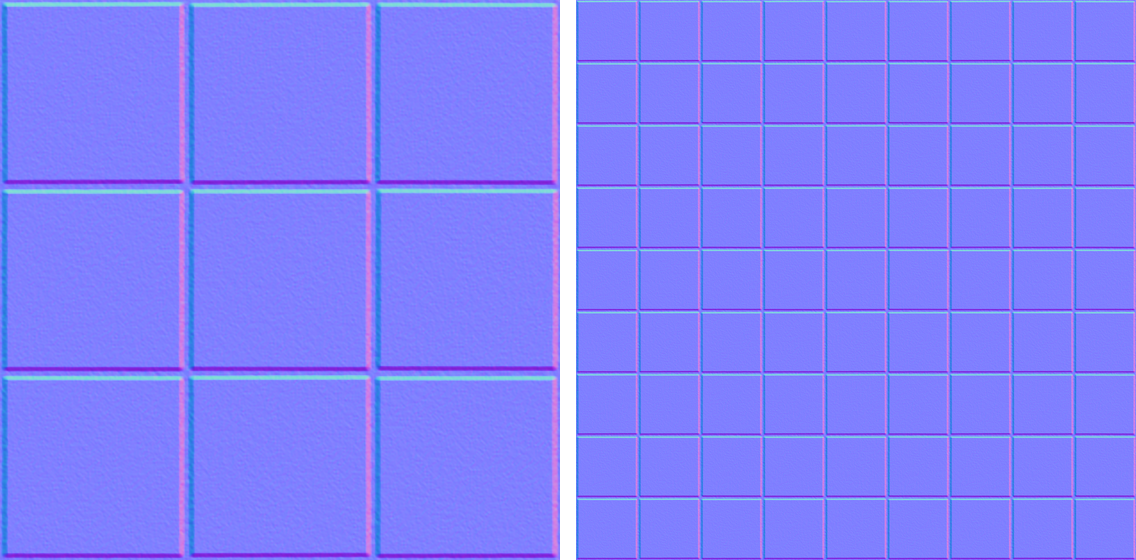
Left: one tile. Right: repeated 3 by 3.
Reproduce this texture map procedurally as a Shadertoy shader.

```glsl
float hash(vec2 p) {
    return fract(sin(dot(p, vec2(127.1, 311.7))) * 43758.5453);
}

// Value noise that wraps after the given whole number of cells
float wrappedNoise(vec2 uv, float cells) {
    vec2 p = uv * cells;
    vec2 id = floor(p);
    vec2 f = fract(p);
    f = f * f * (3.0 - 2.0 * f);
    float a = hash(mod(id, cells));
    float b = hash(mod(id + vec2(1, 0), cells));
    float c = hash(mod(id + vec2(0, 1), cells));
    float d = hash(mod(id + vec2(1, 1), cells));
    return mix(mix(a, b, f.x), mix(c, d, f.x), f.y);
}

// Raised mask of one tile: 1 on its face, 0 in the grout
float tileMask(vec2 uv) {
    vec2 id = mod(floor(uv * 3.0), 3.0);
    vec2 p = fract(uv * 3.0) - 0.5;

    // Slight misplacement and tilt of each tile
    p += (vec2(hash(id + 3.7), hash(id + 9.2)) - 0.5) * 0.004;
    p += vec2(-p.y, p.x) * (hash(id + 5.1) - 0.5) * 0.005;

    // Uneven edges
    float wobble = wrappedNoise(uv, 160.0) - 0.5;
    vec2 d = abs(p) + wobble * vec2(0.003, 0.001);

    vec2 face = 1.0 - smoothstep(vec2(0.456, 0.461), vec2(0.493, 0.490), d);
    return face.x * face.y;
}

float surfaceHeight(vec2 uv) {
    float tile = tileMask(uv);

    // Fine grain on straight and diagonal lattices, both periodic
    vec2 diagonal = vec2(uv.x + uv.y, uv.y - uv.x);
    float grain = 0.00028 * wrappedNoise(diagonal, 157.0)
                + 0.00018 * wrappedNoise(uv, 251.0)
                + 0.00016 * wrappedNoise(diagonal + 0.37, 83.0);
    float groutLumps = 0.0009 * wrappedNoise(uv, 110.0);
    return 0.0075 * tile + grain + groutLumps * (1.0 - tile);
}

void mainImage(out vec4 fragColor, in vec2 fragCoord) {
    vec2 uv = fragCoord / iResolution.xy;

    // Central differences, never narrower than one pixel
    vec2 e = max(vec2(0.001), 0.5 / iResolution.xy);
    vec2 slope = vec2(
        surfaceHeight(uv + vec2(e.x, 0)) - surfaceHeight(uv - vec2(e.x, 0)),
        surfaceHeight(uv + vec2(0, e.y)) - surfaceHeight(uv - vec2(0, e.y))
    ) / (2.0 * e);

    // Tangent-space normal packed into colour
    vec3 normal = normalize(vec3(-slope, 1.0));
    fragColor = vec4(normal * 0.5 + 0.5, 1.0);
}
```
